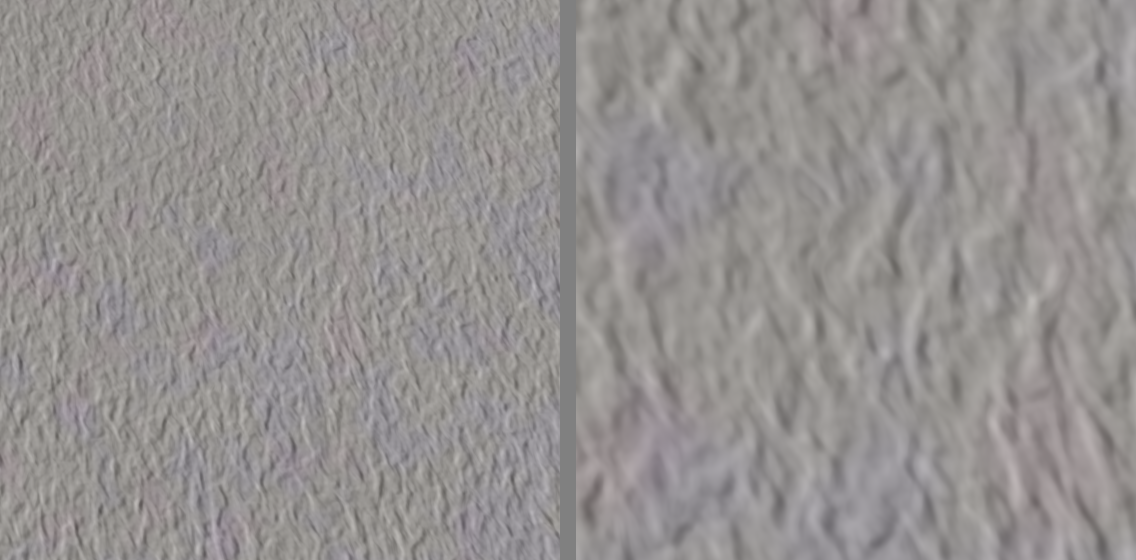
Left: the whole. Right: its middle third, enlarged.
Give the GLSL for this texture, as a WebGL 1 fragment shader.

```glsl
precision highp float;
// Rough grey plaster wall with short, near-vertical ridges lit from the left.

uniform vec2 u_resolution;

vec2 latticeGradient(vec2 cell) {
  float angle = 6.2832 * fract(sin(dot(cell, vec2(127.1, 311.7))) * 43758.55);
  return vec2(cos(angle), sin(angle));
}

float gradientNoise(vec2 p) {
  vec2 i = floor(p);
  vec2 f = p - i;
  vec2 w = f * f * f * (f * (f * 6.0 - 15.0) + 10.0);
  float a = dot(latticeGradient(i), f);
  float b = dot(latticeGradient(i + vec2(1, 0)), f - vec2(1, 0));
  float c = dot(latticeGradient(i + vec2(0, 1)), f - vec2(0, 1));
  float d = dot(latticeGradient(i + vec2(1, 1)), f - vec2(1, 1));
  return mix(mix(a, b, w.x), mix(c, d, w.x), w.y);
}

// Flattened ridges with steep sides, plus smaller lumps and pits.
float plasterHeight(vec2 p) {
  p += 0.25 * vec2(gradientNoise(p * 0.8 + 31.0), gradientNoise(p * 0.8 + 57.0));
  float ridges = gradientNoise(p) + 0.35 * gradientNoise(p * 2.1 + 13.0);
  float lumps = gradientNoise(p * vec2(1.8, 1.7) + 83.0);
  float pits = gradientNoise(p * vec2(2.7, 2.5) + 47.0);
  return smoothstep(-0.36, 0.16, ridges) + 0.5 * smoothstep(-0.3, 0.25, lumps)
       + 0.25 * smoothstep(-0.4, 0.1, pits);
}

void main() {
  vec2 uv = gl_FragCoord.xy / u_resolution;

  // The grain gets finer towards the top and leans slightly to the left.
  vec2 grain = vec2((uv.x - 0.5) * mix(37.0, 45.0, uv.y) + uv.y * 6.0,
                    uv.y * (34.0 + 8.0 * uv.y) * 0.62);
  grain.x += 0.5 * gradientNoise(uv * 4.0);

  // Relief shading from the height difference along the light.
  vec2 toLight = vec2(-0.115, 0.03);
  float slope = plasterHeight(grain - toLight) - plasterHeight(grain + toLight);
  float relief = slope < 0.0 ? -slope * 0.085 : -slope * 0.128;
  relief *= 1.0 + 0.35 * gradientNoise(uv * 6.0 + 4.0) - 0.35 * (uv.y - 0.5);

  // Soft unevenness and fine speckle.
  float tone = 0.02 * gradientNoise(uv * 4.0 + 9.0) + 0.012 * (uv.x - 0.5);
  tone += 0.025 * gradientNoise(uv * 120.0);

  // Faint lilac and pink stains on warm grey.
  float stainNoise = gradientNoise(uv * 7.0 + 21.0) + 0.6 * gradientNoise(uv * 17.0 + 5.0);
  float lilac = smoothstep(-0.1, 0.5, stainNoise + 0.3 * (uv.x - uv.y));
  float pink = smoothstep(0.1, 0.5, gradientNoise(uv * 9.0 + 43.0) + 0.2 * (0.5 - uv.x));
  vec3 color = vec3(0.594, 0.583, 0.569);
  color += lilac * vec3(-0.012, -0.012, 0.02) + pink * vec3(0.008, -0.014, 0.004);

  gl_FragColor = vec4(color + relief + tone, 1.0);
}
```
